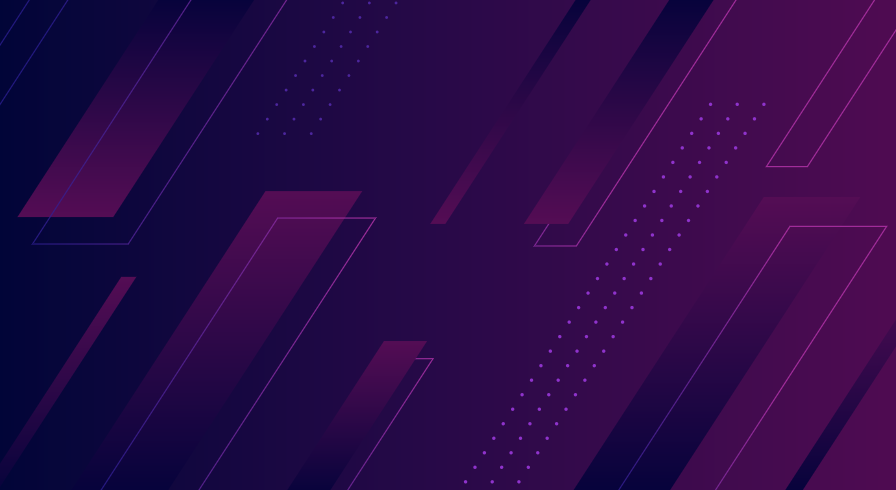
Reproduce this background procedurally as a WebGL 1 fragment shader.

```glsl
precision highp float;
uniform vec2 u_resolution;

// Layout, in units of the canvas height
const float ASPECT = 1.837;
const float SLANT = 0.652;
const float LINE_HALF = 0.0012;
const vec2 DOT_STEP = vec2(0.0547, 0.02963);

// Palette
const vec3 BG_LEFT = vec3(0.005, 0.02, 0.22);
const vec3 BG_MID = vec3(0.15, 0.035, 0.28);
const vec3 BG_RIGHT = vec3(0.31, 0.045, 0.32);
const vec3 NAVY = vec3(0.015, 0.01, 0.23);
const vec3 MAGENTA = vec3(0.33, 0.05, 0.33);
const vec3 LINE_BLUE = vec3(0.16, 0.11, 0.55);
const vec3 LINE_PINK = vec3(0.70, 0.20, 0.66);
const vec3 DOT_BLUE = vec3(0.30, 0.15, 0.62);
const vec3 DOT_VIOLET = vec3(0.56, 0.20, 0.80);

float coverage(float dist) {
  return clamp(0.5 - dist * u_resolution.y, 0.0, 1.0);
}

// Signed distance to a slanted box: side = left and right foot on the baseline
float slantBox(vec2 p, vec2 side, vec2 ends) {
  float s = p.x - SLANT * p.y;
  float across = abs(s - 0.5 * (side.x + side.y)) - 0.5 * (side.y - side.x);
  float along = abs(p.y - 0.5 * (ends.x + ends.y)) - 0.5 * abs(ends.y - ends.x);
  return max(across / sqrt(1.0 + SLANT * SLANT), along);
}

// Filled bar, magenta at its tip and navy at its tail
void bar(inout vec3 col, vec2 p, vec2 side, float tip, float tail) {
  float t = clamp((p.y - tail) / (tip - tail), 0.0, 1.0);
  float d = slantBox(p, side, vec2(tip, tail));
  col = mix(col, mix(NAVY, MAGENTA, t), coverage(d));
}

// Thin frame, tinted blue to pink between two x positions
void outline(inout vec3 col, vec2 p, vec2 side, vec2 ends, vec2 tintX) {
  float t = clamp((p.x - tintX.x) / (tintX.y - tintX.x), 0.0, 1.0);
  float d = abs(slantBox(p, side, ends)) - LINE_HALF;
  col = mix(col, mix(LINE_BLUE, LINE_PINK, t), 0.85 * coverage(d));
}

// Slanted grid of dots, start = foot and height of the lowest left dot
void dots(inout vec3 col, vec2 p, vec2 start, vec2 count, float radius, vec3 tint) {
  vec2 grid = vec2(p.x - SLANT * p.y, p.y);
  vec2 id = clamp(floor((grid - start) / DOT_STEP + 0.5), vec2(0.0), count - 1.0);
  vec2 center = start + id * DOT_STEP;
  center.x += SLANT * center.y;
  col = mix(col, tint, coverage(length(p - center) - radius));
}

void main() {
  vec2 uv = gl_FragCoord.xy / u_resolution;
  vec2 p = uv * vec2(ASPECT, 1.0);

  // Background
  vec3 col = mix(BG_LEFT, BG_MID, clamp(uv.x / 0.47, 0.0, 1.0));
  col = mix(col, BG_RIGHT, clamp((uv.x - 0.47) / 0.53, 0.0, 1.0));

  // Frames behind the bars
  outline(col, p, vec2(0.624, 0.713), vec2(-0.1, 0.268), vec2(0.5, 0.9));
  outline(col, p, vec2(0.771, 0.857), vec2(0.498, 1.1), vec2(0.7, 1.25));

  // Bars hanging from the top
  bar(col, p, vec2(-0.3275, -0.131), 0.557, 1.02);
  bar(col, p, vec2(0.528, 0.559), 0.543, 1.02);
  bar(col, p, vec2(0.720, 0.811), 0.543, 1.02);

  // Bars rising from the bottom
  bar(col, p, vec2(0.1466, 0.345), 0.610, -0.02);
  bar(col, p, vec2(-0.035, -0.004), 0.435, -0.02);
  bar(col, p, vec2(0.589, 0.6775), 0.304, -0.02);
  bar(col, p, vec2(1.176, 1.374), 0.598, -0.02);
  bar(col, p, vec2(1.610, 1.646), 0.450, -0.02);

  // Frames in front of the bars
  outline(col, p, vec2(-0.592, -0.513), vec2(0.6, 1.1), vec2(0.1, 0.9));
  outline(col, p, vec2(-0.2606, -0.0644), vec2(0.502, 1.1), vec2(0.05, 0.85));
  outline(col, p, vec2(0.2074, 0.408), vec2(-0.1, 0.555), vec2(0.2, 0.75));
  outline(col, p, vec2(1.141, 1.225), vec2(0.660, 1.1), vec2(1.0, 1.5));
  outline(col, p, vec2(1.2687, 1.467), vec2(-0.1, 0.538), vec2(1.25, 1.6));

  // Dot fields
  dots(col, p, vec2(0.0545, 0.7273), vec2(3.0, 10.0), 0.0028, DOT_BLUE);
  dots(col, p, vec2(0.9436, 0.0167), vec2(3.0, 27.0), 0.0034, DOT_VIOLET);

  gl_FragColor = vec4(col, 1.0);
}
```
